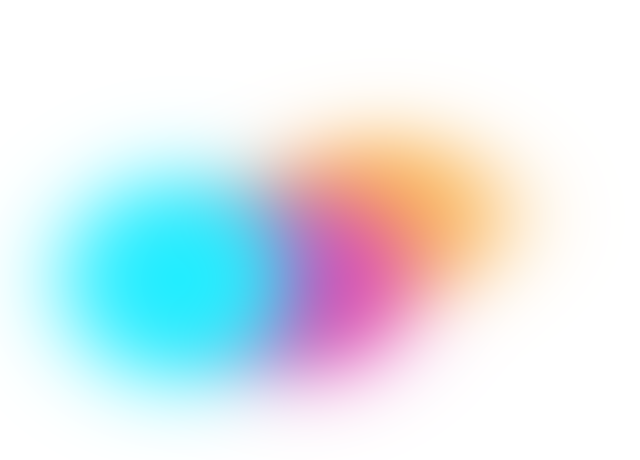
This background is drawn by a WebGL 1 fragment shader. Its source:

```glsl
precision highp float;

// Three soft, overlapping colour blobs on a white ground: orange, magenta, cyan.
// Each is an ellipse whose edge falls off like a Gaussian blur, and the blobs
// are composited back to front. Lengths are in units of the canvas height.

uniform vec2 u_resolution;

const vec3 WHITE = vec3(1.0);
const vec3 ORANGE = vec3(0.98, 0.72, 0.34);
const vec3 MAGENTA = vec3(0.87, 0.25, 0.69);
const vec3 CYAN = vec3(0.13, 0.93, 1.0);
const float BLUR = 0.09;

// Approximate signed distance to an ellipse, smooth across its interior.
float ellipseDistance(vec2 p, vec2 center, vec2 radii) {
  return (length((p - center) / radii) - 1.0) * 0.5 * (radii.x + radii.y);
}

// Coverage of a Gaussian-blurred edge (logistic fit to the normal integral).
float blurredEdge(float dist, float sigma) {
  float t = clamp(dist / sigma, -4.0, 4.0);
  return 1.0 / (1.0 + exp(1.5976 * t + 0.0706 * t * t * t));
}

// Lays one blurred ellipse over the colour below it.
vec3 addGlow(vec3 base, vec3 tint, vec2 p, vec2 center, vec2 radii) {
  return mix(base, tint, blurredEdge(ellipseDistance(p, center, radii), BLUR));
}

void main() {
  vec2 p = gl_FragCoord.xy / u_resolution.y;
  // Keep the layout centred when the aspect ratio changes.
  p.x += 0.5 * (512.0 / 368.0 - u_resolution.x / u_resolution.y);

  vec3 color = WHITE;
  color = addGlow(color, ORANGE, p, vec2(0.837, 0.529), vec2(0.232, 0.163));
  color = addGlow(color, MAGENTA, p, vec2(0.665, 0.384), vec2(0.208, 0.181));
  color = addGlow(color, CYAN, p, vec2(0.389, 0.393), vec2(0.236, 0.206));

  gl_FragColor = vec4(color, 1.0);
}
```
